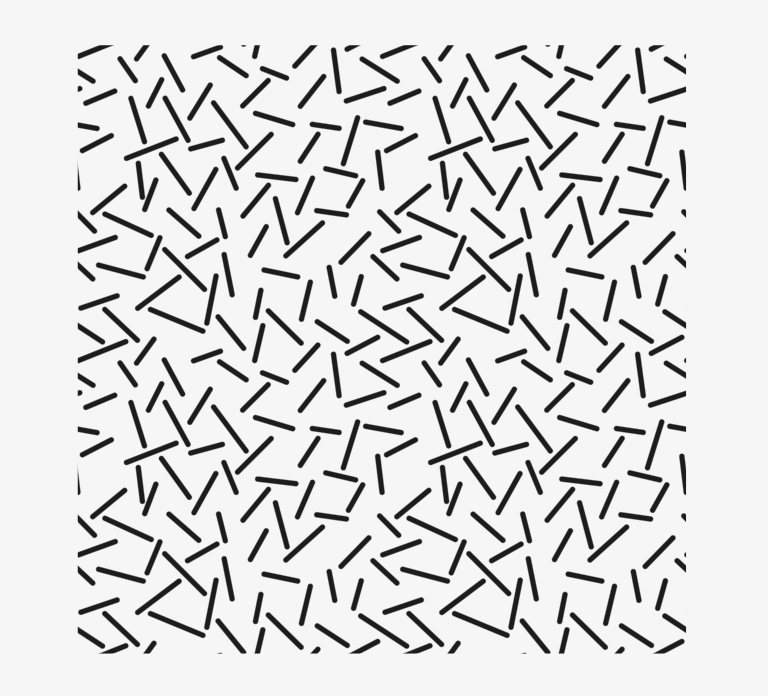
Write a Shadertoy shader that draws this pattern.

```glsl
const vec3 PAPER = vec3(0.965);
const vec3 INK = vec3(0.11);
const vec2 PANEL_CENTRE = vec2(-0.003, -0.002);
const float TILE = 0.437;        // repeat length, in canvas heights
const float CELLS = 6.0;         // diagonal grid steps per tile
const float STROKE_RADIUS = 0.073;
const float GAP = 0.25;          // clearance between centre lines
const float MIN_LENGTH = 0.25;

struct Stroke {
    vec2 centre;
    vec2 dir;
    float halfLength;
};

vec4 hash4(vec2 p) {
    vec4 q = fract(p.xyxy * vec4(0.1031, 0.1030, 0.0973, 0.1099));
    q += dot(q, q.wzxy + 33.33);
    return fract((q.xxyz + q.yzzw) * q.zywx);
}

float cross2(vec2 a, vec2 b) {
    return a.x * b.y - a.y * b.x;
}

// Wraps a diagonal grid cell so that the upright square tile repeats
vec2 wrapCell(vec2 cell, float n) {
    float m = floor((cell.x + cell.y + 0.5) / (2.0 * n));
    float l = floor((cell.x - cell.y + 0.5) / (2.0 * n));
    return cell - n * vec2(m + l, m - l);
}

// Neighbouring cells lean towards perpendicular directions
Stroke strokeAt(vec2 cell) {
    vec4 rnd = hash4(wrapCell(cell, CELLS) + 17.0);
    float quarterTurn = 1.5708 * mod(cell.x + cell.y, 2.0);
    float angle = quarterTurn + (rnd.z - 0.5) * 1.45;
    vec2 centre = cell + 0.5 + (rnd.xy - 0.5) * 0.44;
    return Stroke(centre, vec2(cos(angle), sin(angle)), mix(0.36, 0.8, rnd.w));
}

// Backward and forward reach; at a crossing the stroke losing less is cut
vec2 trimmedReach(Stroke s, vec2 cell) {
    vec2 reach = vec2(s.halfLength);
    for (int j = -2; j <= 2; j++) {
        for (int i = -2; i <= 2; i++) {
            if (i == 0 && j == 0) continue;
            Stroke other = strokeAt(cell + vec2(i, j));
            float det = cross2(s.dir, other.dir);
            if (abs(det) < 0.05) continue;
            vec2 between = other.centre - s.centre;
            float along = cross2(between, other.dir) / det;
            float alongOther = cross2(between, s.dir) / det;
            float spare = s.halfLength - abs(along);
            float spareOther = other.halfLength - abs(alongOther);
            if (spare > spareOther || spare < -GAP) continue;
            float limit = abs(along) - GAP / max(abs(det), 0.4);
            if (along > 0.0) reach.y = min(reach.y, limit);
            else reach.x = min(reach.x, limit);
        }
    }
    return reach;
}

float strokeDistance(vec2 p, Stroke s, vec2 reach) {
    vec2 d = p - s.centre;
    float along = clamp(dot(d, s.dir), -reach.x, reach.y);
    return length(d - s.dir * along) - STROKE_RADIUS;
}

// Signed distance to the nearest stroke, exact only within the given margin
float scatterDistance(vec2 p, float margin) {
    float nearest = 1.0;
    for (int j = -1; j <= 1; j++) {
        for (int i = -1; i <= 1; i++) {
            vec2 cell = floor(p) + vec2(i, j);
            Stroke s = strokeAt(cell);
            if (strokeDistance(p, s, vec2(s.halfLength)) > margin) continue;
            vec2 reach = trimmedReach(s, cell);
            if (reach.x + reach.y < MIN_LENGTH) continue;
            nearest = min(nearest, strokeDistance(p, s, reach));
        }
    }
    return nearest;
}

void mainImage(out vec4 fragColor, in vec2 fragCoord) {
    vec2 p = (fragCoord - 0.5 * iResolution.xy) / iResolution.y - PANEL_CENTRE;
    vec2 tilePos = p / TILE;
    float tilePixel = 1.0 / (TILE * iResolution.y);

    // Diagonal grid filled with strokes
    vec2 gridPos = CELLS * vec2(tilePos.x + tilePos.y, tilePos.x - tilePos.y);
    float soft = 0.9 * tilePixel * CELLS * sqrt(2.0);
    float ink = 1.0 - smoothstep(-soft, soft, scatterDistance(gridPos, soft));

    // Square panel two tiles wide, cropping the strokes
    float edge = max(abs(tilePos.x), abs(tilePos.y)) - 1.0;
    float panel = clamp(0.5 - edge / tilePixel, 0.0, 1.0);

    fragColor = vec4(mix(PAPER, INK, ink * panel), 1.0);
}
```
